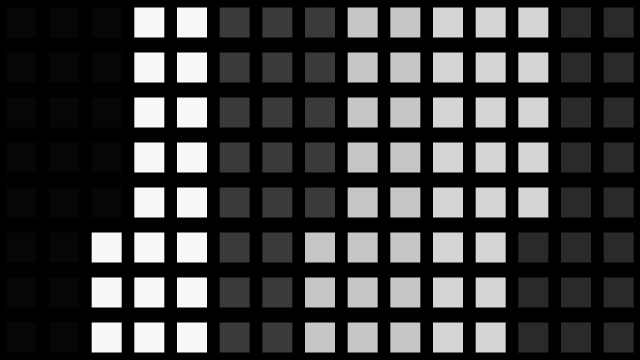
Reproduce this pattern procedurally as a WebGL 2 fragment shader.

```glsl
#version 300 es
precision highp float;
// Grid of flat grey squares on black, 15 across and 8 down.
// The columns form three panels; each panel changes from one tone to another
// at a split column, which moves one step to the left in the lower rows.

uniform vec2 u_resolution;
out vec4 fragColor;

const vec2 GRID = vec2(15.0, 8.0);         // squares across and down
const float SQUARE_SIZE = 1.0 / 12.0;      // side, as a share of canvas height
const float PANEL_COLUMNS = 5.0;
const float LOWER_ROWS = 3.0;              // rows with the earlier split
const float LOWER_SPLIT = 2.0;             // columns left of the split
const float UPPER_SPLIT = 3.0;
const vec3 LEFT_TONES = vec3(0.024, 0.227, 0.835);   // one per panel
const vec3 RIGHT_TONES = vec3(0.973, 0.776, 0.165);
const vec3 BACKGROUND = vec3(0.0);

// Tone of the square in a cell, counted from the lower left.
float cellTone(vec2 cell) {
    int panel = int(clamp(floor((cell.x + 0.5) / PANEL_COLUMNS), 0.0, 2.0));
    float column = cell.x - float(panel) * PANEL_COLUMNS;
    float split = cell.y < LOWER_ROWS ? LOWER_SPLIT : UPPER_SPLIT;
    return column < split ? LEFT_TONES[panel] : RIGHT_TONES[panel];
}

// Smooth coverage of a centred square, one pixel wide at the edges.
float squareMask(vec2 p, float size, float pixel) {
    vec2 cover = clamp(0.5 + (0.5 * size - abs(p)) / pixel, 0.0, 1.0);
    return cover.x * cover.y;
}

void main() {
    // Canvas units: height is 1
    float pixel = 1.0 / u_resolution.y;
    vec2 pitch = vec2(u_resolution.x * pixel, 1.0) / GRID;
    vec2 gridPos = gl_FragCoord.xy * pixel / pitch;

    // Repeat the square in every cell
    vec2 cell = floor(gridPos);
    vec2 local = (fract(gridPos) - 0.5) * pitch;

    float mask = squareMask(local, SQUARE_SIZE, pixel);
    vec3 color = mix(BACKGROUND, vec3(cellTone(cell)), mask);
    fragColor = vec4(color, 1.0);
}
```
